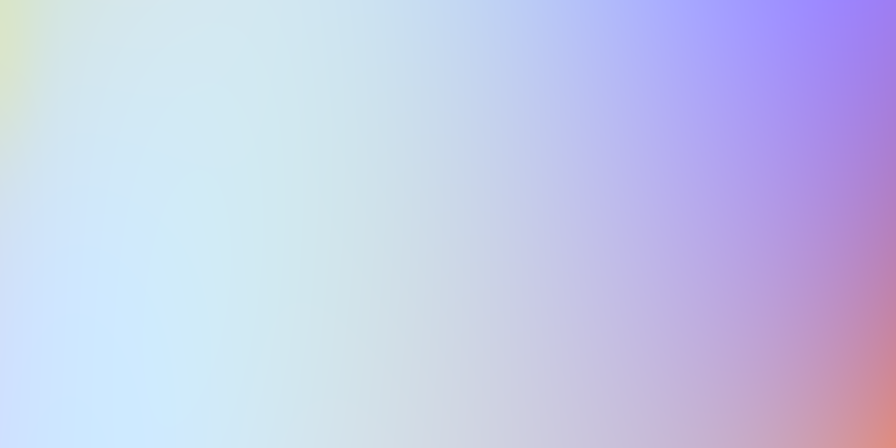
Give the GLSL for this background, as a WebGL 2 fragment shader.

```glsl
#version 300 es
precision highp float;
// Soft pastel mesh gradient: pale blue to violet, with a coral lower right corner.

uniform vec2 u_resolution;
out vec4 fragColor;

// Smooth quartic through five evenly spaced colours, x from 0 to 1.
vec3 ramp(float x, vec3 c0, vec3 c1, vec3 c2, vec3 c3, vec3 c4) {
    float t = x * 4.0;
    float a = t - 1.0, b = t - 2.0, c = t - 3.0, d = t - 4.0;
    return c0 * (a * b * c * d / 24.0)
         - c1 * (t * b * c * d / 6.0)
         + c2 * (t * a * c * d / 4.0)
         - c3 * (t * a * b * d / 6.0)
         + c4 * (t * a * b * c / 24.0);
}

// Elliptical gaussian falloff.
float glow(vec2 p, vec2 center, vec2 radius) {
    vec2 q = (p - center) / radius;
    return exp(-dot(q, q));
}

void main() {
    vec2 uv = gl_FragCoord.xy / u_resolution;

    // Horizontal sweeps along the lower edge, the centre line and the upper edge.
    vec3 lower = ramp(uv.x, vec3(0.81, 0.88, 1.0), vec3(0.82, 0.915, 0.97),
        vec3(0.82, 0.845, 0.89), vec3(0.78, 0.72, 0.83), vec3(0.88, 0.55, 0.49));
    vec3 middle = ramp(uv.x, vec3(0.82, 0.88, 0.95), vec3(0.82, 0.92, 0.96),
        vec3(0.80, 0.85, 0.91), vec3(0.73, 0.69, 0.92), vec3(0.71, 0.50, 0.74));
    vec3 upper = ramp(uv.x, vec3(0.83, 0.90, 0.81), vec3(0.83, 0.91, 0.945),
        vec3(0.77, 0.85, 0.95), vec3(0.66, 0.67, 1.0), vec3(0.62, 0.49, 0.95));

    // Quadratic blend between the three sweeps.
    float y = uv.y;
    vec3 color = lower * (2.0 * y - 1.0) * (y - 1.0)
               + middle * 4.0 * y * (1.0 - y)
               + upper * y * (2.0 * y - 1.0);

    // Faint yellow light on the upper left edge.
    color = mix(color, vec3(0.88, 0.90, 0.74), 0.5 * glow(uv, vec2(0.0, 0.9), vec2(0.04, 0.22)));

    fragColor = vec4(clamp(color, 0.0, 1.0), 1.0);
}
```
